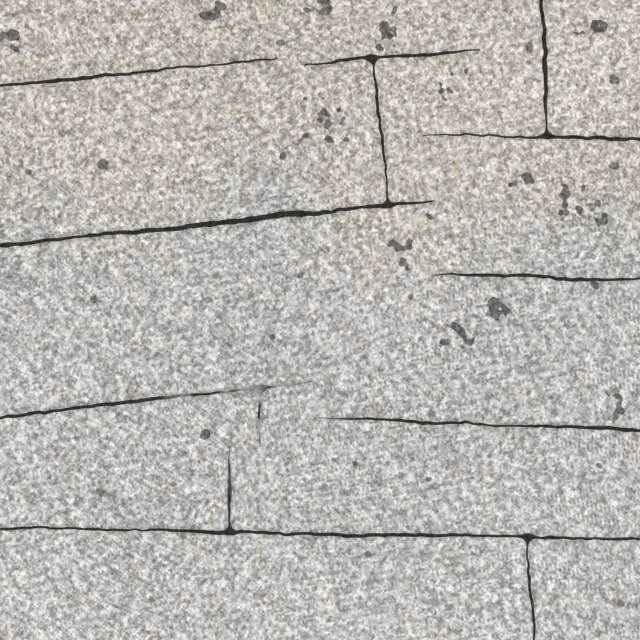
This texture is drawn by a Shadertoy shader. Its source:

```glsl
// Worn granite paving: long slabs with fine pale speckle, split by thin dark joints.
// Joints are tapered, wobbling segments blended into soft corners; lichen is
// thresholded noise inside round envelopes, and small stains sit on a jittered grid.

#define GRAIN_FREQ 165.0
#define GRAIN_CONTRAST 0.56
#define JOINT_WIDTH 0.0021
#define JOINT_WOBBLE 0.005
#define CORNER_BLEND 0.016
#define LICHEN_FREQ 62.0
#define STAIN_GRID 10.0
#define STONE_COLOR vec3(0.750, 0.734, 0.717)
#define JOINT_COLOR vec3(0.20, 0.20, 0.18)
#define MORTAR_COLOR vec3(0.74, 0.74, 0.73)
#define LICHEN_COLOR vec3(0.39, 0.38, 0.37)

// Joint lines as start.xy, end.xy
const vec4 COURSES[8] = vec4[8](
    vec4(-0.05, 0.862, 0.43, 0.908), vec4(0.475, 0.900, 0.75, 0.922),
    vec4(-0.05, 0.611, 0.68, 0.687), vec4(-0.05, 0.343, 0.485, 0.404),
    vec4(-0.05, 0.176, 1.05, 0.156), vec4(0.66, 0.791, 1.05, 0.782),
    vec4(0.68, 0.571, 1.05, 0.561), vec4(0.50, 0.347, 1.05, 0.326));
const vec4 HEADS[5] = vec4[5](
    vec4(0.844, 1.05, 0.857, 0.790), vec4(0.582, 0.908, 0.607, 0.683),
    vec4(0.404, 0.394, 0.407, 0.310), vec4(0.357, 0.304, 0.361, 0.175),
    vec4(0.823, 0.160, 0.842, -0.05));
// Lichen patches as centre.xy, radius
const vec3 PATCHES[13] = vec3[13](
    vec3(0.345, 0.980, 0.032), vec3(0.500, 0.988, 0.030), vec3(0.612, 0.952, 0.034),
    vec3(0.932, 0.958, 0.038), vec3(0.703, 0.860, 0.034), vec3(0.493, 0.805, 0.046),
    vec3(0.818, 0.710, 0.032), vec3(0.912, 0.682, 0.054), vec3(0.632, 0.606, 0.030),
    vec3(0.715, 0.478, 0.045), vec3(0.782, 0.512, 0.040), vec3(0.972, 0.362, 0.032),
    vec3(0.015, 0.945, 0.030));

float hash(vec2 p) {
    return fract(sin(dot(p, vec2(127.1, 311.7))) * 43758.5453);
}

float noise(vec2 p) {
    vec2 i = floor(p), f = fract(p);
    f = f * f * (3.0 - 2.0 * f);
    return mix(mix(hash(i), hash(i + vec2(1, 0)), f.x),
               mix(hash(i + vec2(0, 1)), hash(i + vec2(1, 1)), f.x), f.y);
}

vec2 rotate(vec2 p, float a) {
    return vec2(cos(a) * p.x - sin(a) * p.y, sin(a) * p.x + cos(a) * p.y);
}

// Signed distance to a joint that narrows towards both ends
float jointDistance(vec2 p, vec4 s, float halfWidth) {
    vec2 along = s.zw - s.xy;
    float h = clamp(dot(p - s.xy, along) / dot(along, along), 0.0, 1.0);
    float taper = clamp(min(h, 1.0 - h) * length(along) / 0.07, 0.0, 1.0);
    return length(p - s.xy - along * h) - halfWidth * mix(0.3, 1.0, taper);
}

float joints(vec2 p) {
    vec2 wobble = vec2(noise(p * 18.0 + 3.0), noise(p * 18.0 + 40.0)) - 0.5;
    wobble += 0.6 * (vec2(noise(p * 85.0), noise(p * 85.0 + 17.0)) - 0.5);
    vec2 q = p + JOINT_WOBBLE * wobble;
    float halfWidth = JOINT_WIDTH * (0.55 + 0.9 * noise(p * 9.0 + 7.0));
    float course = 1.0, head = 1.0;
    for (int i = 0; i < 8; i++) {
        float swell = i == 2 ? 1.6 : 1.0;
        course = min(course, jointDistance(q, COURSES[i], halfWidth * swell));
    }
    for (int i = 0; i < 5; i++)
        head = min(head, jointDistance(q, HEADS[i], halfWidth * 1.15));
    float k = max(CORNER_BLEND - abs(course - head), 0.0) / CORNER_BLEND;
    return min(course, head) - k * k * CORNER_BLEND * 0.25;
}

float lichen(vec2 p) {
    float envelope = 0.0;
    for (int i = 0; i < 13; i++) {
        vec2 d = (p - PATCHES[i].xy) / PATCHES[i].z;
        envelope = max(envelope, exp(-dot(d, d)));
    }
    vec2 q = rotate(p, 0.6) * LICHEN_FREQ;
    float n = 0.6 * noise(q) + 0.4 * noise(q * 2.1 + 9.0);
    return smoothstep(0.0, 0.12, envelope * 0.55 + n - 0.98);
}

// Sparse small blots, one at most per grid cell
float stains(vec2 p) {
    vec2 cell = floor(p * STAIN_GRID);
    vec2 centre = (cell + 0.2 + 0.6 * vec2(hash(cell + 5.0), hash(cell + 11.0))) / STAIN_GRID;
    float radius = mix(0.003, 0.008, hash(cell + 23.0));
    float d = length(p - centre) + 0.008 * (noise(p * 120.0) - 0.5);
    return step(0.78, hash(cell + 31.0)) * (1.0 - smoothstep(radius - 0.002, radius + 0.002, d));
}

void mainImage(out vec4 fragColor, in vec2 fragCoord) {
    vec2 p = fragCoord / iResolution.y;
    float edge = max(0.0013, 0.7 / iResolution.y);

    // Speckled stone with broad warm and cool areas
    vec2 g = rotate(p, 0.5) * GRAIN_FREQ;
    float grain = 0.5 * (noise(g) + noise(rotate(g, 0.9) * 1.85 + 50.0)) - 0.5;
    float cloud = noise(p * 5.0 + 2.0) - 0.5 + 0.5 * (noise(p * 19.0) - 0.5);
    float warm = smoothstep(0.5, 0.8, p.y + 0.25 * cloud) - 0.35;
    float tint = 0.7 * warm + 1.1 * (noise(g * 0.7 + 80.0) - 0.5);
    vec3 color = STONE_COLOR + GRAIN_CONTRAST * grain + 0.035 * cloud;
    color += tint * vec3(0.018, 0.0, -0.032);

    // Lichen and stains keep some grain
    float dark = max(lichen(p) * 0.9, stains(p) * 0.8);
    color = mix(color, LICHEN_COLOR + 0.3 * grain, dark);

    // Joints, with pale mortar left around one crossing
    float d = joints(p);
    float mortar = 1.0 - smoothstep(0.02, 0.2, distance(p, vec2(0.39, 0.382)));
    mortar *= smoothstep(0.25, 0.6, noise(p * 45.0 + 60.0));
    vec3 fill = mix(JOINT_COLOR, MORTAR_COLOR, 0.85 * mortar) + 0.12 * grain;
    color *= mix(0.92, 1.0, smoothstep(0.0, 0.008, d));
    color = mix(fill, color, smoothstep(-edge, edge, d));

    fragColor = vec4(clamp(color, 0.0, 1.0), 1.0);
}
```
